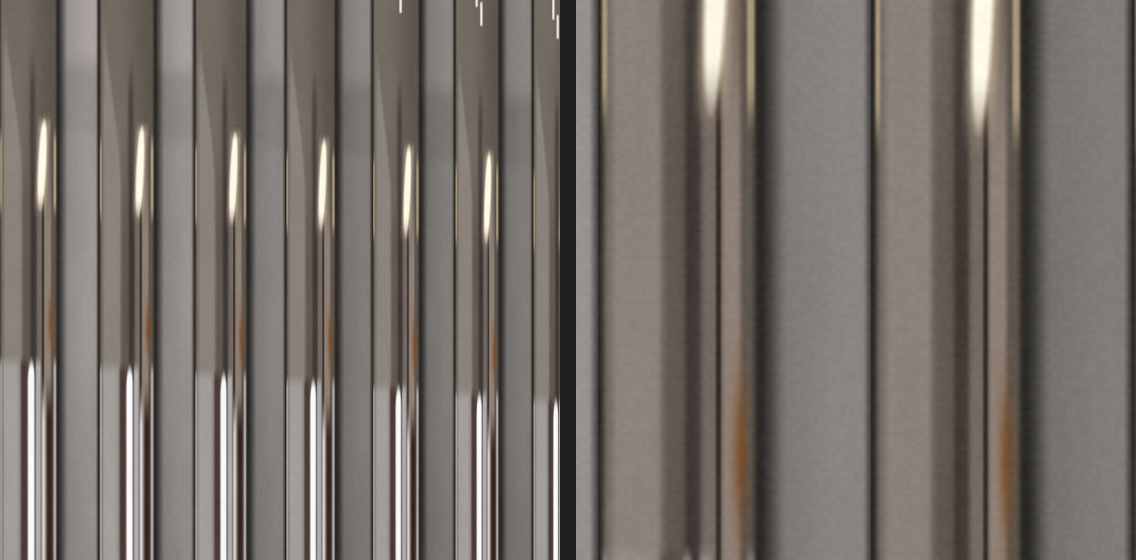
Left, the full canvas; right, a detail of the centre.
A Shadertoy shader for this texture:

```glsl
// Seven polished metal tubes in shallow perspective before a matte grey wall.

float hash(vec2 p) {
    return fract(sin(dot(p, vec2(127.1, 311.7))) * 43758.5453);
}

float noise(vec2 p) {
    vec2 i = floor(p), f = fract(p);
    f = f * f * (3.0 - 2.0 * f);
    return mix(mix(hash(i), hash(i + vec2(1, 0)), f.x),
               mix(hash(i + vec2(0, 1)), hash(i + vec2(1, 1)), f.x), f.y);
}

// Soft-edged strip between a and b.
float band(float x, float a, float b, float soft) {
    return smoothstep(a - soft, a + soft, x) * (1.0 - smoothstep(b - soft, b + soft, x));
}

// Left edge of tube k; the spacing shrinks to the right.
float tubeLeft(float k) {
    return -0.0026 + 0.1823 * k - 0.0039 * k * k;
}

// u runs across the tube, v down it, top is the unshifted distance from the upper edge.
vec3 tubeColor(float u, float v, float top, float k) {
    float rnd = hash(vec2(k, 4.0));
    float middle = smoothstep(0.2, 0.42, v);
    float lower = smoothstep(0.63, 0.66, v);

    // Dull upper part: a pale wedge and a dark streak.
    vec3 col = mix(vec3(0.45, 0.42, 0.385), vec3(0.36, 0.33, 0.30), smoothstep(0.3, 0.95, u));
    float wedge = band(u, 0.09, 0.12 + 0.26 * smoothstep(0.02, 0.32, v), 0.035);
    col = mix(col, vec3(0.56, 0.53, 0.50), wedge * smoothstep(0.02, 0.12, v) * 0.85);
    float streakX = 0.57 - 0.05 * v;
    col = mix(col, vec3(0.25, 0.23, 0.22), 0.75 * band(u, streakX - 0.045, streakX + 0.04, 0.04)
              * smoothstep(0.07, 0.17, v));

    // Reflections that sharpen further down.
    col = mix(col, vec3(0.37, 0.33, 0.31), 0.8 * middle * band(u, 0.40, 0.54, 0.04));
    col = mix(col, vec3(0.23, 0.20, 0.19), 0.8 * middle * band(u, 0.53, 0.62, 0.025));
    col = mix(col, vec3(0.46, 0.41, 0.38), middle * band(u, 0.64, 0.71, 0.02));
    col = mix(col, vec3(0.56, 0.50, 0.46), middle * band(u, 0.75, 0.86, 0.025));
    col = mix(col, vec3(0.18, 0.15, 0.14), middle * band(u, 0.715, 0.74, 0.015));

    // Amber fleck.
    vec2 fleck = (vec2(u, v) - vec2(0.86, 0.572 + 0.008 * rnd)) / vec2(0.045, 0.045);
    col = mix(col, vec3(0.47, 0.29, 0.14), 0.8 * exp(-dot(fleck, fleck)));

    // Bright lower part.
    float whiteStart = smoothstep(0.632, 0.66, v - 6.0 * pow(u - 0.54, 2.0));
    float sideStart = smoothstep(0.66, 0.76, v);
    col = mix(col, vec3(0.66, 0.645, 0.635), lower * band(u, 0.07, 0.33, 0.05) * 0.8);
    col = mix(col, vec3(0.29, 0.23, 0.21), lower * band(u, 0.37, 0.47, 0.03));
    col = mix(col, vec3(0.68, 0.68, 0.69), lower * band(u, 0.61, 0.69, 0.02));
    col = mix(col, vec3(0.84, 0.83, 0.82), sideStart * band(u, 0.71, 0.76, 0.02));
    col = mix(col, vec3(0.21, 0.14, 0.12), sideStart * band(u, 0.79, 0.88, 0.025));
    col = mix(col, vec3(0.98), whiteStart * band(u, 0.48, 0.59, 0.025));

    // Dark rims with thin light lines just inside them.
    col = mix(col, vec3(0.17, 0.16, 0.14), 1.0 - band(u, 0.035, 0.945, 0.03));
    float rim = band(u, 0.025, 0.055, 0.015) + band(u, 0.90, 0.945, 0.015);
    col = mix(col, vec3(0.73, 0.74, 0.74), 0.8 * rim * lower);
    col = mix(col, vec3(0.76, 0.69, 0.55), 0.75 * rim * band(v, 0.24, 0.375, 0.02));

    // Warm lamp glint, leaning and tapering at both ends.
    float t = (v - 0.295) / 0.085;
    float glintX = 0.715 - 0.035 * t;
    float halfWidth = 0.065 * sqrt(max(1.0 - t * t, 0.0));
    float lit = smoothstep(0.20, 0.23, v) * (1.0 - smoothstep(0.34, 0.395, v));
    col = mix(col, vec3(0.78, 0.70, 0.58), 0.6 * lit * band(u, glintX - 0.09, glintX + 0.10, 0.04));
    col = mix(col, vec3(1.0, 0.98, 0.91), lit * band(u, glintX - halfWidth, glintX + halfWidth, 0.025));

    // Small glints entering at the top of the right-hand tubes.
    for (float i = 0.0; i < 2.0; i++) {
        float end = 0.023 * (k - 3.0) - 0.034 * i;
        float glint = band(u, 0.555 - 0.1 * i, 0.605 - 0.1 * i, 0.02) * band(top, end - 0.042, end, 0.003);
        col = mix(col, vec3(0.93, 0.92, 0.88), glint * step(3.5, k));
    }
    return col;
}

// g runs across the gap between two tubes.
vec3 wallColor(float g, float v, float k) {
    vec3 col = mix(vec3(0.60, 0.575, 0.57), vec3(0.49, 0.475, 0.46), smoothstep(0.0, 3.5, k));
    col *= 1.0 + 0.08 * (1.0 - smoothstep(0.08, 0.14, v)) - 0.05 * band(v, 0.12, 0.24, 0.02);
    col *= 1.0 - 0.06 * smoothstep(0.55, 1.0, v);
    col *= 0.93 + 0.09 * smoothstep(0.1, 0.8, g);
    col *= mix(0.38, 1.0, smoothstep(-0.03, 0.24, g));
    return col * mix(1.0, 0.45, smoothstep(0.91, 1.01, g));
}

void mainImage(out vec4 fragColor, in vec2 fragCoord) {
    vec2 p = fragCoord / iResolution.xy;

    // Tube index from the inverse of tubeLeft.
    float k = floor((0.1823 - sqrt(0.03323 - 0.0156 * (p.x + 0.0026))) / 0.0078);
    float left = tubeLeft(k), width = 0.109 - 0.0052 * k;
    float u = (p.x - left) / width;
    float g = (p.x - left - width) / (tubeLeft(k + 1.0) - left - width);
    float v = 1.0 - p.y - 0.0117 * k;

    vec3 col = mix(tubeColor(u, v, 1.0 - p.y, k), wallColor(g, v, k), smoothstep(0.985, 1.015, u));

    // Fine grain and faint mottling.
    col += 0.025 * (noise(p * 380.0) - 0.5) + 0.02 * (noise(p * vec2(60.0, 14.0)) - 0.5);
    fragColor = vec4(clamp(col, 0.0, 1.0), 1.0);
}
```
